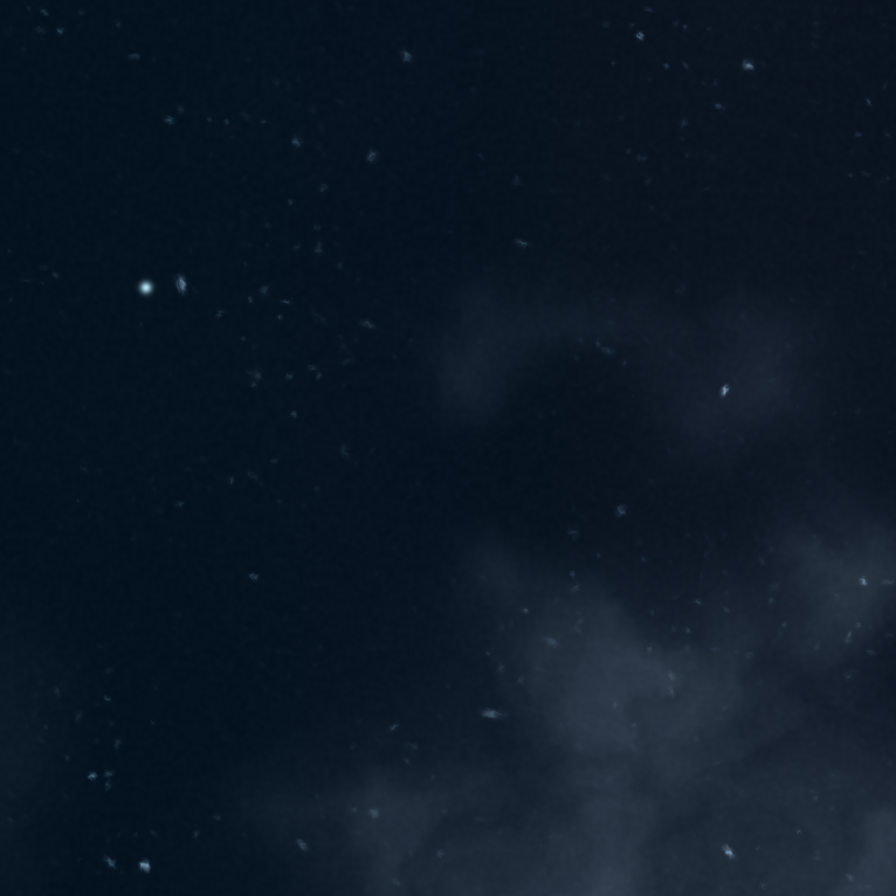
A three.js fragment shader for this texture:

```glsl
// Night sky with dim clouds rising from the lower right, a lone star and scattered pale flecks.
varying vec2 vUv;

const vec3 NIGHT_LEFT = vec3(0.016, 0.070, 0.122);
const vec3 NIGHT_RIGHT = vec3(0.040, 0.074, 0.126);
const vec3 CLOUD_COLOR = vec3(0.215, 0.265, 0.325);
const vec3 FLECK_COLOR = vec3(0.52, 0.62, 0.68);
const vec3 STAR_COLOR = vec3(0.68, 0.82, 0.83);

vec2 hash2(vec2 p) {
  vec3 q = fract(p.xyx * vec3(0.1031, 0.1030, 0.0973));
  q += dot(q, q.yzx + 33.33);
  return fract((q.xx + q.yz) * q.zy);
}

mat2 rotation(float angle) {
  float c = cos(angle), s = sin(angle);
  return mat2(c, s, -s, c);
}

float cornerSlope(vec2 cell, vec2 corner, vec2 f) {
  float angle = 6.2832 * hash2(cell + corner).x;
  return dot(vec2(cos(angle), sin(angle)), f - corner);
}

float gradientNoise(vec2 p) {
  vec2 i = floor(p), f = fract(p);
  vec2 u = f * f * f * (f * (f * 6.0 - 15.0) + 10.0);
  float low = mix(cornerSlope(i, vec2(0.0), f), cornerSlope(i, vec2(1.0, 0.0), f), u.x);
  float high = mix(cornerSlope(i, vec2(0.0, 1.0), f), cornerSlope(i, vec2(1.0), f), u.x);
  return mix(low, high, u.y);
}

float fbm(vec2 p) {
  float sum = 0.0, amplitude = 0.6;
  for (int octave = 0; octave < 5; octave++) {
    sum += amplitude * gradientNoise(p);
    p = rotation(0.6) * p * 2.03 + 17.3;
    amplitude *= 0.5;
  }
  return sum;
}

float softBlob(vec2 p, vec2 center, vec2 radius) {
  vec2 d = (p - center) / radius;
  return exp(-dot(d, d));
}

// Broad masses of vapour, bent and broken up by noise
float cloudDensity(vec2 p) {
  vec2 bend = vec2(fbm(p * 5.0 + 3.0), fbm(p * 5.0 + 41.0));
  vec2 q = p + 0.10 * bend;
  float mass = 0.74 * softBlob(q, vec2(0.72, 0.23), vec2(0.16, 0.12));
  mass += 0.66 * softBlob(q, vec2(0.70, 0.00), vec2(0.28, 0.12));
  mass += 0.30 * softBlob(q, vec2(0.46, 0.10), vec2(0.08, 0.08));
  mass += 0.44 * softBlob(q, vec2(0.95, 0.35), vec2(0.07, 0.10));
  mass += 0.42 * softBlob(q, vec2(0.98, 0.08), vec2(0.11, 0.12));
  mass += 0.40 * softBlob(q, vec2(0.83, 0.56), vec2(0.10, 0.07));
  mass += 0.24 * softBlob(q, vec2(0.52, 0.59), vec2(0.05, 0.05));
  mass += 0.15 * softBlob(q, vec2(0.64, 0.64), vec2(0.16, 0.04));
  mass += 0.16 * softBlob(q, vec2(0.54, 0.34), vec2(0.06, 0.05));
  mass += 0.17 * softBlob(q, vec2(0.00, 0.15), vec2(0.05, 0.14));
  mass += 0.14 * softBlob(q, vec2(0.30, 0.09), vec2(0.06, 0.05));
  float breakup = 1.0 + 1.0 * fbm(p * 7.0 + 1.5 * bend);
  return clamp(mass * breakup, 0.0, 1.0);
}

// One small ragged fleck in a share of the grid cells
float flecks(vec2 p, float cells, float chance, float size, float seed) {
  vec2 cell = floor(p * cells);
  vec2 place = 0.25 + 0.5 * hash2(cell + seed);
  vec2 traits = hash2(cell + seed + 57.0);
  vec2 d = (fract(p * cells) - place) / (cells * size);
  d = rotation(6.2832 * traits.y) * d;
  d += 0.7 * vec2(gradientNoise(d * 0.7 + cell), gradientNoise(d * 0.7 - cell));
  d.x *= mix(0.45, 1.0, traits.y);
  float present = step(traits.x, chance);
  float strength = mix(0.2, 1.0, pow(fract(traits.x / chance), 2.0));
  float ragged = clamp(0.85 + 0.9 * gradientNoise(d * 1.1 + place * 30.0), 0.0, 1.0);
  return present * strength * ragged * exp(-dot(d, d));
}

void main() {
  vec2 p = vUv;
  vec3 color = mix(NIGHT_LEFT, NIGHT_RIGHT, smoothstep(0.1, 0.95, p.x));
  color += 0.010 * fbm(p * 3.0 + 9.0);
  color = mix(color, CLOUD_COLOR, cloudDensity(p));

  // Faint dust gathers in patches, with fewer bright flecks over it
  float patches = smoothstep(-0.1, 0.35, gradientNoise(p * 5.0 + 23.0));
  float dust = 0.0;
  for (int layer = 0; layer < 3; layer++) {
    float n = float(layer);
    dust += flecks(p, 27.0 + 11.0 * n, 0.15, 0.0034 - 0.0005 * n, 13.0 + 31.0 * n);
  }
  float bright = flecks(p, 8.0, 0.15, 0.0046, 5.0) + flecks(p, 13.0, 0.07, 0.0034, 71.0);
  color += FLECK_COLOR * (0.24 * dust * mix(0.2, 1.0, patches) + 0.95 * bright);

  // Lone star and fine film grain
  color += STAR_COLOR * softBlob(p, vec2(0.163, 0.679), vec2(0.0062));
  color += 0.011 * gradientNoise(p * 130.0) + 0.006 * gradientNoise(p * 61.0 + 5.0);
  gl_FragColor = vec4(color, 1.0);
}
```
